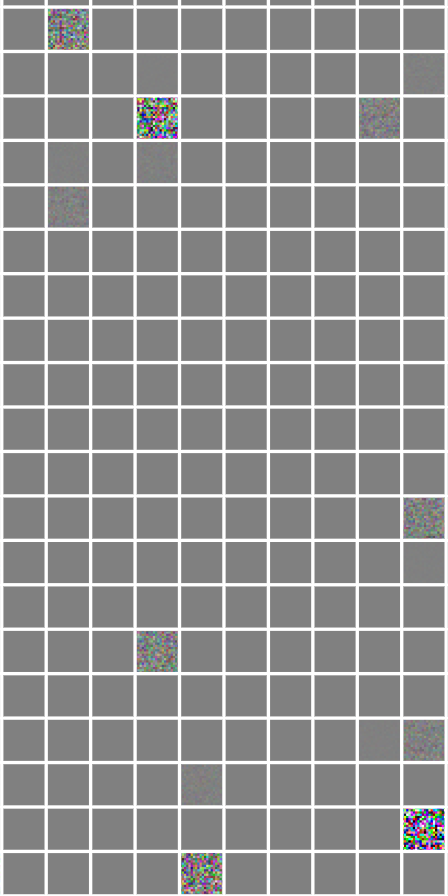
Write a WebGL 2 fragment shader that draws this pattern.

```glsl
#version 300 es
precision highp float;
// Grid of flat grey tiles with white gaps; a few tiles hold coloured grain of fading strength.

#define COLUMNS 10
#define ROWS 20
#define PITCH 0.0992             // tile spacing, in canvas widths
#define ORIGIN vec2(0.0039, 0.0003)
#define GAP 0.0755               // white line width, in tiles
#define GRAINS 20.0              // grains across one tile
#define NOISY_TILES 18
#define FADE 0.76                // strength ratio between successive noisy tiles
#define CONTRAST 0.72            // grain contrast of the strongest tile

uniform vec2 u_resolution;
out vec4 fragColor;

const vec3 TILE_GREY = vec3(0.502);
const vec3 GAP_WHITE = vec3(1.0);

vec3 hash3(vec2 p) {
    vec3 q = fract(p.xyx * vec3(0.1031, 0.1030, 0.0973));
    q += dot(q, q.yxz + 33.33);
    return fract((q.xxy + q.yzz) * q.zyx);
}

// Signed random colour; fainter tiles get sparser speckles.
vec3 speckle(vec2 grain, float strength) {
    vec3 s = 2.0 * hash3(grain) - 1.0;
    return s * pow(abs(s), vec3(1.2 * (1.0 - strength)));
}

// Square grains whose borders are softened over one pixel.
vec3 grainField(vec2 p, float pixel, float strength) {
    vec2 i = floor(p - 0.5);
    vec2 f = clamp((fract(p - 0.5) - 0.5) / min(pixel, 1.0) + 0.5, 0.0, 1.0);
    vec3 low  = mix(speckle(i, strength), speckle(i + vec2(1, 0), strength), f.x);
    vec3 high = mix(speckle(i + vec2(0, 1), strength), speckle(i + vec2(1, 1), strength), f.x);
    return mix(low, high, f.y);
}

// Accelerating walk over the tiles, counted from the top left.
float tileStrength(ivec2 tile) {
    int index = (ROWS - 1 - tile.y) * COLUMNS + tile.x;
    int total = ROWS * COLUMNS;
    int stop = 189, stride = 34, turn = 137;
    float strength = 1.0, found = 0.0;
    for (int k = 0; k < NOISY_TILES; k++) {
        if (stop == index) found = max(found, strength);
        stop = (stop + stride) % total;
        stride = (stride + turn) % total;
        turn = (turn + 99) % total;
        strength *= FADE;
    }
    return found;
}

void main() {
    vec2 grid = (gl_FragCoord.xy / u_resolution.x - ORIGIN) / PITCH;
    float pixel = 1.0 / (u_resolution.x * PITCH);
    vec2 tile = floor(grid);
    vec2 local = grid - tile;

    // Tile surface
    float strength = tileStrength(ivec2(tile));
    vec3 color = TILE_GREY;
    if (strength > 0.0) {
        vec2 grainPos = local * GRAINS + tile * 37.0 + 50.0;
        color += CONTRAST * strength * grainField(grainPos, pixel * GRAINS, strength);
    }

    // White gaps
    vec2 edge = min(local, 1.0 - local);
    float gap = clamp((0.5 * GAP - min(edge.x, edge.y)) / pixel + 0.5, 0.0, 1.0);
    fragColor = vec4(mix(clamp(color, 0.0, 1.0), GAP_WHITE, gap), 1.0);
}
```
